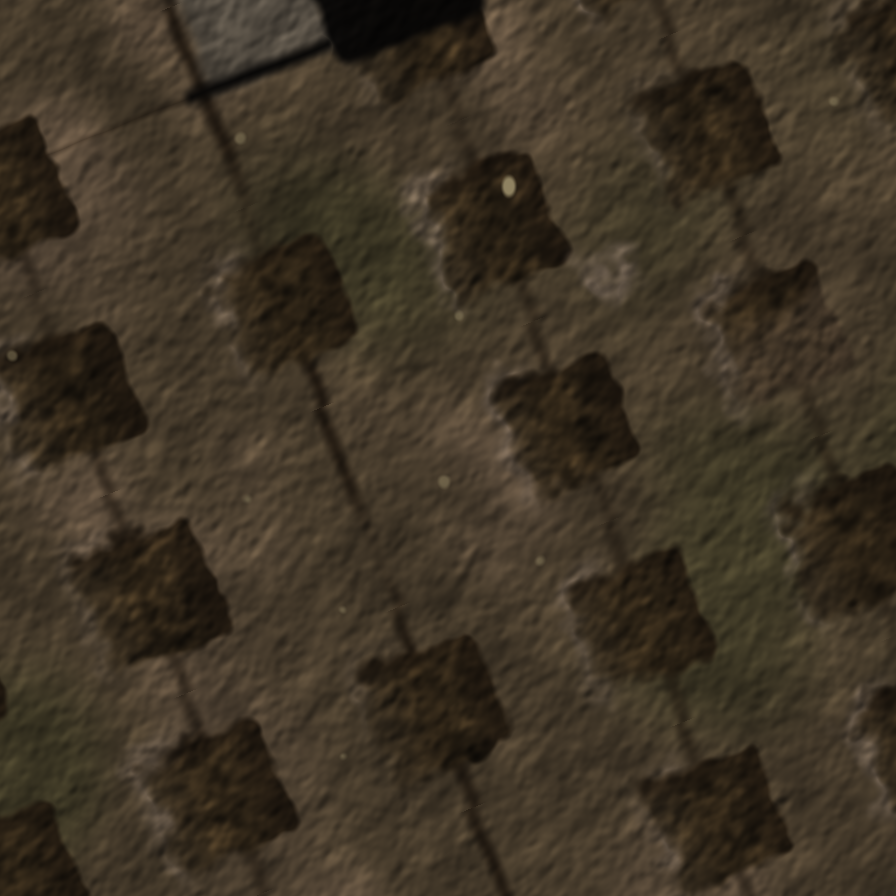
Give the GLSL for this texture, as a Shadertoy shader.

```glsl
const vec2 ORIGIN = vec2(0.553, 0.753);       // centre of hole (0, 0)
const vec2 ROW_STEP = vec2(0.236, 0.096);     // to the next column
const vec2 COLUMN_STEP = vec2(0.084, -0.2235); // to the next hole down
const vec2 HOLE_HALF = vec2(0.068, 0.067);
const vec2 FILLED_CELL = vec2(1.0, 1.0);      // hole silted up with dirt
const float HOLE_ROUNDING = 0.012;
const float EDGE_WOBBLE = 0.016;
const float GROOVE_HALF = 0.007;
const float GRAIN_CONTRAST = 0.62;

const vec3 STONE = vec3(0.268, 0.225, 0.165);
const vec3 STONE_GREEN = vec3(0.225, 0.205, 0.135);
const vec3 STONE_WARM = vec3(0.315, 0.262, 0.205);
const vec3 PIT = vec3(0.165, 0.128, 0.078);
const vec3 SHADOW = vec3(0.095, 0.068, 0.042);
const vec3 RIM = vec3(0.375, 0.325, 0.275);
const vec3 SLAB = vec3(0.285, 0.260, 0.225);
const vec3 VOID_BLACK = vec3(0.025, 0.022, 0.020);
const vec3 CHIP = vec3(0.56, 0.51, 0.38);

vec3 hash32(vec2 p) {
    vec3 q = fract(p.xyx * vec3(0.1031, 0.1030, 0.0973));
    q += dot(q, q.yxz + 33.33);
    return fract((q.xxy + q.yzz) * q.zyx);
}

// Cellular noise: one random bump or dent per cell, centred on zero
float bumps(vec2 p) {
    vec2 cell = floor(p);
    float sum = 0.0;
    for (int y = -1; y <= 1; y++)
    for (int x = -1; x <= 1; x++) {
        vec2 c = cell + vec2(x, y);
        vec3 h = hash32(c);
        vec2 d = c + h.xy - p;
        float w = max(0.0, 1.0 - dot(d, d));
        sum += w * w * (h.z - 0.5);
    }
    return sum;
}

// Streaked grain, finer along one diagonal
float grainHeight(vec2 p) {
    vec2 s = vec2(0.6 * (p.x + p.y), p.y - p.x);
    return 0.6 * bumps(s * 32.0) + 0.5 * bumps(s * 68.0 + 7.0) + 0.3 * bumps(s * 125.0 + 19.0);
}

float boxDistance(vec2 p, vec2 halfSize) {
    vec2 d = abs(p) - halfSize;
    return length(max(d, 0.0)) + min(max(d.x, d.y), 0.0);
}

float segmentDistance(vec2 p, vec2 a, vec2 b) {
    vec2 ab = b - a;
    return length(p - a - ab * clamp(dot(p - a, ab) / dot(ab, ab), 0.0, 1.0));
}

// Coverage of a shape with a soft edge
float fill(float d, float soft) { return 1.0 - smoothstep(-soft, soft, d); }

void mainImage(out vec4 fragColor, in vec2 fragCoord) {
    vec2 uv = fragCoord / iResolution.xy;
    float broad = bumps(uv * 5.0 + 3.0);
    float patchy = bumps(uv * 13.0 + 11.0);
    float rough = bumps(uv * 30.0 + 23.0);
    float fine = bumps(uv * 75.0 + 41.0);
    float relief = grainHeight(uv) - grainHeight(uv + vec2(-0.004, 0.005));

    // Skewed lattice of holes: x runs across a column, y down it
    mat2 lattice = mat2(ROW_STEP, COLUMN_STEP);
    vec2 st = inverse(lattice) * (uv - ORIGIN);
    vec2 cell = round(st);
    vec2 local = lattice * (st - cell);
    vec2 across = normalize(ROW_STEP), along = normalize(COLUMN_STEP);
    vec2 q = vec2(dot(local, across), dot(local, along));
    vec3 wear = hash32(cell + 50.0);
    bool sparse = mod(cell.x, 4.0) == 3.0;
    float present = sparse && mod(cell.y, 2.0) == 1.0 ? 0.0 : 1.0;
    float silt = cell == FILLED_CELL ? 0.55 : 0.0;

    // Stone with green and warm stains
    vec3 color = mix(STONE, STONE_GREEN, smoothstep(0.0, 0.5, broad));
    color = mix(color, STONE_WARM, smoothstep(0.05, 0.6, 0.5 * patchy - broad));
    color *= 1.0 + 0.25 * patchy + 0.22 * rough;

    // Grooves joining the holes of a column
    float groove = fill(abs(q.x + 0.006 * rough) - GROOVE_HALF, 0.007);
    groove *= (sparse ? 0.8 : 0.5) * clamp(0.85 + 1.3 * patchy, 0.2, 1.0);
    color = mix(color, SHADOW, groove);

    // Ragged square holes, most broken on the left
    vec2 h = q + 0.010 * (wear.xy - 0.5);
    float broken = mix(1.6, 0.6, smoothstep(-0.05, 0.05, h.x));
    float d = boxDistance(h, HOLE_HALF * (0.94 + 0.12 * wear.z) - HOLE_ROUNDING) - HOLE_ROUNDING;
    d += EDGE_WOBBLE * broken * (rough + 0.6 * fine);

    float leftSide = 1.0 - smoothstep(-0.065, -0.025, h.x + 0.3 * h.y);
    float rim = fill(abs(d - 0.008) - 0.008, 0.014) * leftSide * present;
    color = mix(color, RIM, rim * clamp(0.5 * wear.x + 0.25 + 1.5 * rough, 0.0, 0.85));

    float hole = fill(d, 0.007 * broken) * present;
    vec3 pit = PIT * (1.0 + 0.55 * rough + 0.6 * fine);
    pit = mix(pit, STONE, 0.45 * (1.0 - smoothstep(-0.07, -0.01, h.x)));
    float shade = max(smoothstep(0.015, 0.06, h.x), smoothstep(0.035, 0.065, -h.y));
    pit = mix(pit, SHADOW, 0.65 * shade);
    pit = mix(pit, STONE_WARM, silt * smoothstep(-0.035, 0.01, h.y + 0.4 * h.x + 0.03 * rough));
    color = mix(color, pit, hole * 0.95);

    // Pale slab, crack and deep notch at the top edge
    vec2 slabPos = uv - vec2(0.285, 0.985);
    slabPos = vec2(dot(slabPos, across), -dot(slabPos, along));
    float slab = fill(boxDistance(slabPos, vec2(0.075, 0.065)) + 0.012 * rough, 0.012);
    color = mix(color, SLAB * (1.0 + 0.4 * patchy + 0.4 * rough), slab);
    vec2 cracked = uv + 0.004 * rough;
    float crack = fill(segmentDistance(cracked, vec2(0.04, 0.823), vec2(0.21, 0.890)) - 0.002, 0.005);
    color = mix(color, SHADOW, 0.55 * crack);
    float gap = segmentDistance(cracked, vec2(0.215, 0.892), vec2(0.365, 0.950)) - 0.007;
    vec2 notchPos = uv - vec2(0.445, 1.005);
    notchPos = vec2(dot(notchPos, across), -dot(notchPos, along));
    float notch = boxDistance(notchPos, vec2(0.075, 0.035)) - 0.015 + 0.008 * rough;
    color = mix(color, VOID_BLACK, 0.95 * fill(min(gap, notch), 0.008));

    // Pale scuff, then grain over everything
    float scuff = fill(length((uv - vec2(0.675, 0.695)) * vec2(1.0, 0.85)) - 0.026 + 0.04 * rough, 0.014);
    color = mix(color, RIM * 1.1, scuff * clamp(0.55 + 1.5 * fine, 0.0, 0.9));
    color *= 1.0 + GRAIN_CONTRAST * (1.0 + 0.5 * max(hole, rim)) * relief;

    // Bright glint and small scattered chips
    float chips = fill(length((uv - vec2(0.568, 0.792)) * vec2(1.5, 1.0)) - 0.011, 0.004);
    for (int i = 0; i < 9; i++) {
        vec3 r = hash32(vec2(float(i) * 7.0 + 2.0, 31.0));
        chips = max(chips, 0.5 * fill(length(uv - r.xy) - 0.003 - 0.003 * r.z + 0.005 * fine, 0.003));
    }
    color = mix(color, CHIP, chips);
    fragColor = vec4(clamp(color, 0.0, 1.0), 1.0);
}
```
